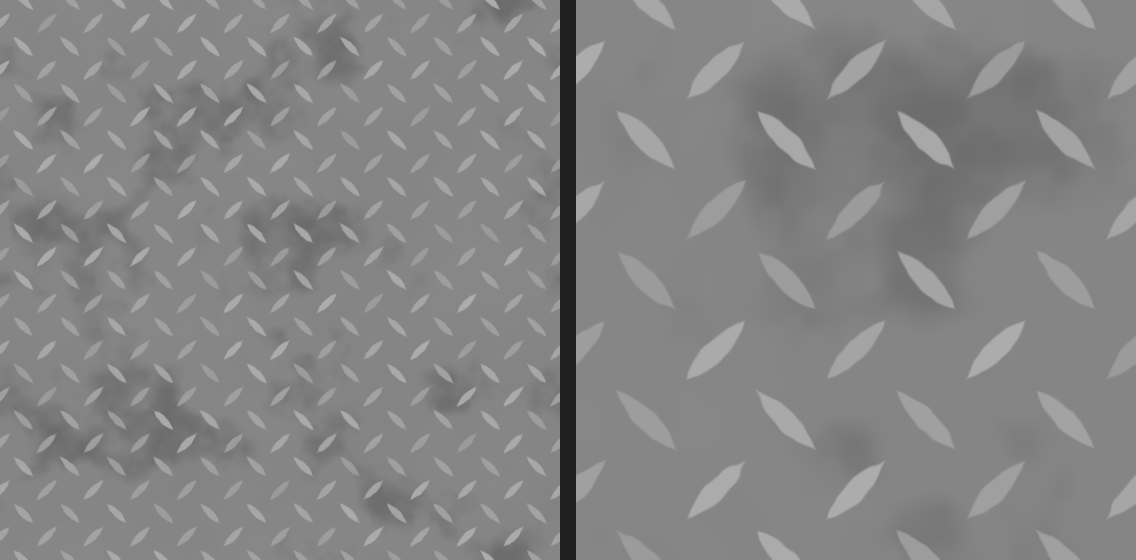
Left, the full canvas; right, a detail of the centre.
Write a WebGL 1 fragment shader that draws this texture.

```glsl
precision highp float;
// Steel tread plate: two interleaved lattices of raised lens-shaped lugs,
// leaning opposite ways, over grey metal stained by wrapping value noise.
// Each lug gets its own brightness and a slightly worn outline.

uniform vec2 u_resolution;

const float REPEATS = 12.0;          // lattice cells across and down
const float LUG_HALF_LENGTH = 0.29;  // in cells
const float LUG_HALF_WIDTH = 0.074;
const float EDGE_WEAR = 0.016;
const vec3 STEEL = vec3(0.524);
const vec3 STAIN = vec3(0.425);
const vec3 LUG_DULL = vec3(0.605);
const vec3 LUG_BRIGHT = vec3(0.675);

float hash(vec2 p, float seed) {
  vec3 q = fract(vec3(p.xyx) * 0.1031 + seed * 0.137);
  q += dot(q, q.yzx + 33.33);
  return fract((q.x + q.y) * q.z);
}

// Value noise over the unit square, wrapping after a whole period of cells.
float tileNoise(vec2 uv, float period, float seed) {
  vec2 p = uv * period;
  vec2 cell = floor(p);
  vec2 f = p - cell;
  f = f * f * f * (f * (f * 6.0 - 15.0) + 10.0);
  vec2 lo = mod(cell, period);
  vec2 hi = mod(cell + 1.0, period);
  float bottom = mix(hash(lo, seed), hash(vec2(hi.x, lo.y), seed), f.x);
  float top = mix(hash(vec2(lo.x, hi.y), seed), hash(hi, seed), f.x);
  return mix(bottom, top, f.y);
}

float tileFbm(vec2 uv, float period, float seed) {
  float sum = 0.0;
  float weight = 0.53;
  for (int i = 0; i < 4; i++) {
    sum += weight * tileNoise(uv, period, seed + float(i));
    period *= 2.0;
    weight *= 0.5;
  }
  return sum;
}

// Distance to a pointed lens lying along x.
float lensDistance(vec2 p, float halfLength, float halfWidth) {
  float radius = (halfLength * halfLength + halfWidth * halfWidth) / (2.0 * halfWidth);
  return length(vec2(p.x, abs(p.y) + radius - halfWidth)) - radius;
}

// Draws one lattice of lugs; slope is +1 for rising and -1 for falling lugs.
vec3 addLugs(vec3 color, vec2 p, vec2 offset, float slope, float wear, float blur, float seed) {
  vec2 q = p - offset;
  vec2 id = floor(q + 0.5);
  vec2 local = q - id;
  vec2 along = vec2(1.0, slope) * 0.70711;
  vec2 lens = vec2(dot(local, along), dot(local, vec2(-along.y, along.x)));
  float d = lensDistance(lens, LUG_HALF_LENGTH, LUG_HALF_WIDTH) + wear;
  float shine = hash(mod(id, REPEATS), seed);
  return mix(color, mix(LUG_DULL, LUG_BRIGHT, shine), 1.0 - smoothstep(-blur, blur, d));
}

void main() {
  vec2 uv = gl_FragCoord.xy / u_resolution;
  vec2 p = uv * REPEATS;
  float blur = max(REPEATS / min(u_resolution.x, u_resolution.y), 0.012);

  // Stained metal
  float stain = smoothstep(0.48, 0.86, tileFbm(uv, 10.0, 3.0));
  vec3 color = mix(STEEL, STAIN, stain);
  color += 0.022 * (tileFbm(uv, 6.0, 11.0) - 0.5);

  // Raised lugs
  float wear = EDGE_WEAR * (tileNoise(uv, 144.0, 21.0) - 0.5);
  color = addLugs(color, p, vec2(0.5, 0.0), -1.0, wear, blur, 31.0);
  color = addLugs(color, p, vec2(0.0, 0.5), 1.0, wear, blur, 37.0);

  gl_FragColor = vec4(color, 1.0);
}
```
